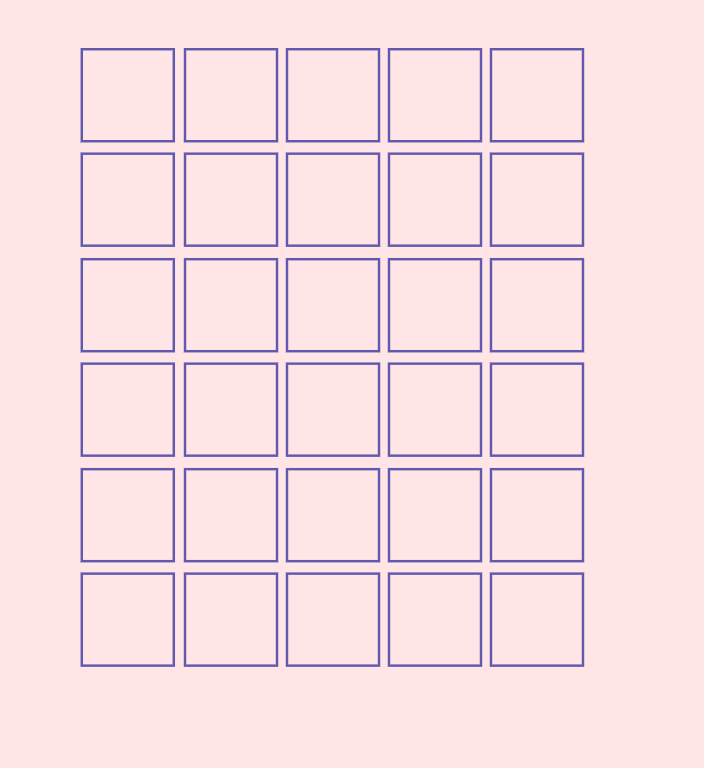
Give the GLSL for this pattern, as a Shadertoy shader.

```glsl
// Grid of thin violet square outlines, five by six, on pale pink.

// Distance to the outline of a sharp-cornered square, measured along the axes.
float squareOutline(vec2 p, float halfSide, float halfLine) {
    return abs(max(abs(p.x), abs(p.y)) - halfSide) - halfLine;
}

void mainImage(out vec4 fragColor, in vec2 fragCoord) {
    // Canvas heights, measured from the top left corner
    vec2 p = vec2(fragCoord.x, iResolution.y - fragCoord.y) / iResolution.y;
    vec2 pitch = vec2(0.1328, 0.1367);
    vec2 firstCentre = vec2(0.1680, 0.1240);

    // Nearest square, clamped so the margins stay empty
    vec2 cell = clamp(round((p - firstCentre) / pitch), vec2(0.0), vec2(4.0, 5.0));
    vec2 centre = firstCentre + cell * pitch;

    // Slightly uneven spacing: first column sits left, odd rows sit high
    centre.x -= 0.0016 * (1.0 - step(0.5, cell.x));
    centre.y -= 0.0007 * mod(cell.y, 2.0);

    // Outline coverage, smoothed over one pixel
    float d = squareOutline(p - centre, 0.0599, 0.0016);
    float ink = clamp(0.5 - d * iResolution.y, 0.0, 1.0);

    vec3 pink = vec3(1.0, 0.898, 0.898);
    vec3 violet = vec3(0.38, 0.35, 0.69);
    fragColor = vec4(mix(pink, violet, ink), 1.0);
}
```
